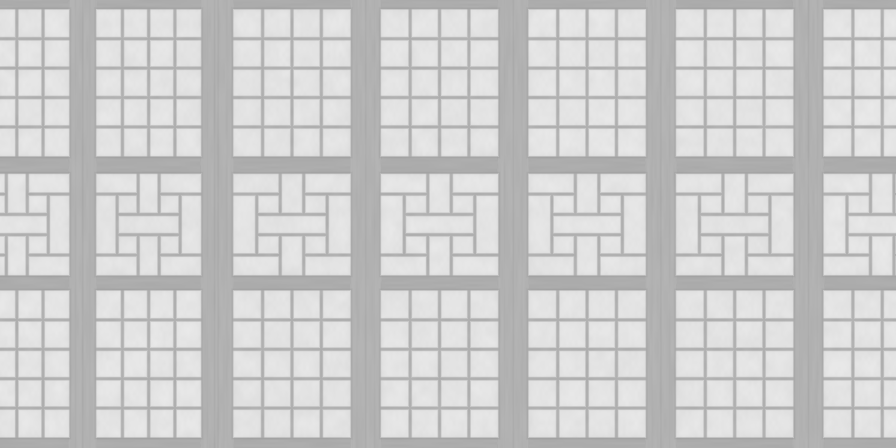
This pattern is drawn by a WebGL 1 fragment shader. Its source:

```glsl
precision highp float;
// Row of grey paper screens: each bay stacks a grid window, a woven lattice
// window and another grid window in a wooden frame. Bays repeat with floor;
// the bays left of a break are narrower. Distances are in canvas heights.

uniform vec2 u_resolution;

#define BAY_WIDTH 0.3294
#define NARROW_BAY 0.2943
#define BREAK_X 0.483
#define BREAK_GAP 0.004
#define WINDOW_FILL 0.398
#define BAR_HALF 0.0036
#define SOFTNESS 0.0024
#define PAPER 0.897
#define BAR 0.69
#define STILE 0.697
#define RAIL 0.675
#define WEAR 0.022

float hash(vec2 p) {
  return fract(sin(dot(p, vec2(127.1, 311.7))) * 43758.5453);
}

float noise(vec2 p) {
  vec2 i = floor(p), f = fract(p);
  f = f * f * (3.0 - 2.0 * f);
  return mix(mix(hash(i), hash(i + vec2(1.0, 0.0)), f.x),
             mix(hash(i + vec2(0.0, 1.0)), hash(i + vec2(1.0, 1.0)), f.x), f.y);
}

// Coverage of a shape from its signed distance
float cover(float d) {
  float soft = max(SOFTNESS, 0.6 / u_resolution.y);
  return 1.0 - smoothstep(-soft, soft, d);
}

float boxDistance(vec2 p, vec2 halfSize) {
  vec2 d = abs(p) - halfSize;
  return max(d.x, d.y);
}

// Distance to the inner bars of a plain grid, 4 by 5 panes
float gridDistance(vec2 p, vec2 halfSize) {
  vec2 panes = vec2(4.0, 5.0);
  vec2 g = (p / halfSize * 0.5 + 0.5) * panes;
  vec2 bar = clamp(floor(g + 0.5), vec2(1.0), panes - 1.0);
  vec2 d = abs(g - bar) * 2.0 * halfSize / panes;
  return min(d.x, d.y);
}

// Distance to the woven bars: four mirrored segments on a 5 by 5 layout
float weaveDistance(vec2 p, vec2 halfSize) {
  vec2 cell = halfSize / 2.5;
  vec2 a = abs(p) / cell;
  vec2 outerV = vec2(abs(a.x - 1.5), max(a.y - 1.5, 0.0)) * cell;
  vec2 innerV = vec2(abs(a.x - 0.5), max(0.5 - a.y, 0.0)) * cell;
  vec2 outerH = vec2(max(0.5 - a.x, 0.0), abs(a.y - 1.5)) * cell;
  vec2 innerH = vec2(max(a.x - 1.5, 0.0), abs(a.y - 0.5)) * cell;
  float v = min(max(outerV.x, outerV.y), max(innerV.x, innerV.y));
  float h = min(max(outerH.x, outerH.y), max(innerH.x, innerH.y));
  return min(v, h);
}

void main() {
  vec2 uv = gl_FragCoord.xy / u_resolution.y;

  // Bay: index, width and position from its centre
  bool narrow = uv.x < BREAK_X;
  float bayWidth = narrow ? NARROW_BAY : BAY_WIDTH;
  float start = narrow ? BREAK_X - BREAK_GAP : BREAK_X + BREAK_GAP;
  float bay = (uv.x - start) / bayWidth;
  float bayId = narrow ? min(floor(bay), -1.0) : max(floor(bay), 0.0);
  float x = (bay - bayId - 0.5) * bayWidth;

  // Tier: bottom grid, middle weave, top grid
  float tier = step(0.369, uv.y) + step(0.632, uv.y);
  bool weave = tier == 1.0;
  float centreY = tier < 0.5 ? 0.1875 : (weave ? 0.4987 : 0.8151);
  vec2 halfSize = vec2(WINDOW_FILL * bayWidth, weave ? 0.1133 : 0.1641);
  vec2 p = vec2(x, uv.y - centreY);
  float window = boxDistance(p, halfSize);

  // Frame: upright stiles with faint seams, rails across, dark inner lip
  float side = abs(x) - halfSize.x;
  float stile = cover(-side);
  float frame = mix(RAIL, STILE, stile);
  float joint = abs(x) - 0.5 * bayWidth;
  frame -= 0.030 * cover(abs(joint) - 0.0015);
  frame -= 0.014 * cover(abs(side - 0.014) - 0.001) * stile;
  frame -= 0.035 * cover(abs(window - 0.002) - 0.002);
  vec2 grainScale = mix(vec2(18.0, 190.0), vec2(190.0, 18.0), stile);
  frame += WEAR * (noise(uv * grainScale) - 0.5);

  // Paper: soft mottling, fibres and slight shade beside the bars
  float bars = weave ? weaveDistance(p, halfSize) : gridDistance(p, halfSize);
  float paper = PAPER + 0.008 * (hash(vec2(bayId, tier)) - 0.5);
  paper += WEAR * (noise(uv * 38.0) - 0.5);
  paper += 0.6 * WEAR * (noise(uv * vec2(150.0, 90.0)) - 0.5);
  paper -= 0.03 * exp(-min(bars, abs(window)) / 0.006);

  // Compose bars over paper, then set the window into the frame
  float barTone = BAR + WEAR * (noise(uv * 60.0 + bayId) - 0.5);
  float glazed = mix(paper, barTone, cover(bars - BAR_HALF));
  float tone = mix(frame, glazed, cover(window));
  gl_FragColor = vec4(vec3(tone), 1.0);
}
```
